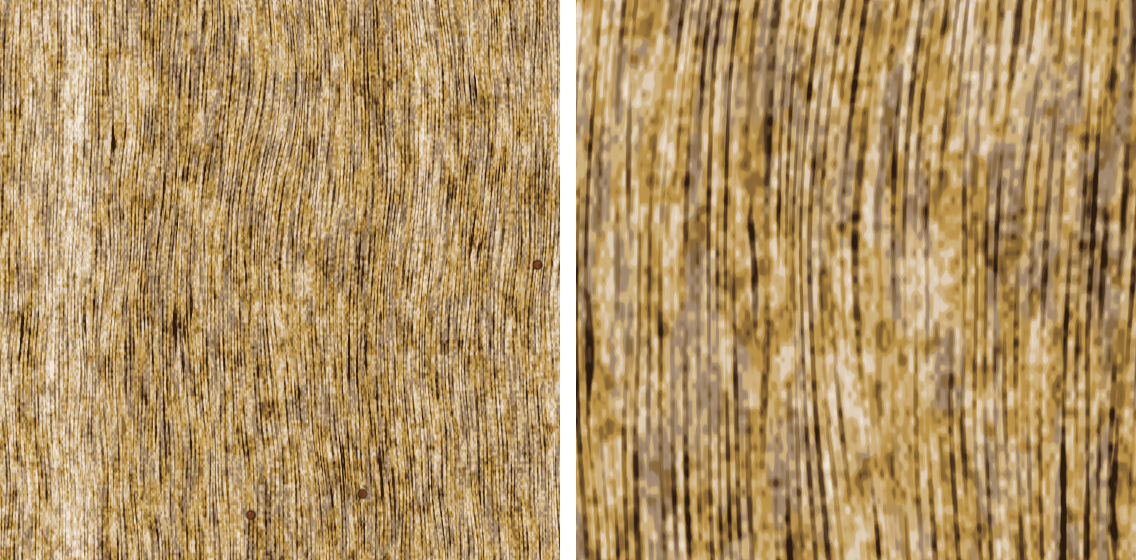
Left, the full canvas; right, a detail of the centre.
This texture is drawn by a Shadertoy shader. Its source:

```glsl
// Weathered plank: fine upright grain, pale worn bands, brown stains,
// dark split seams and a few rusty nails. Layered value noise stretched along
// a gently bent grain coordinate drives a ramp of wood tones.
#define GRAIN_LINES 150.0
#define GRAIN_DEPTH 0.42
#define FIBRE_CONTRAST 0.56
#define SPECKLE 0.36
#define BASE_TONE 0.725
#define BEND 0.028
#define LEAN 0.15
#define STAIN_DEPTH 0.20
#define CRACKS 28
#define NAIL_RADIUS 0.0075

const vec3 SOOT  = vec3(0.17, 0.11, 0.06);
const vec3 UMBER = vec3(0.34, 0.24, 0.15);
const vec3 BROWN = vec3(0.55, 0.41, 0.20);
const vec3 OCHRE = vec3(0.74, 0.58, 0.28);
const vec3 GREY  = vec3(0.64, 0.54, 0.44);
const vec3 SAND  = vec3(0.81, 0.69, 0.48);
const vec3 PALE  = vec3(0.87, 0.80, 0.71);
const vec3 CHALK = vec3(0.95, 0.91, 0.85);
const vec3 RUST  = vec3(0.46, 0.23, 0.12);

float hash(vec2 p) {
    vec3 q = fract(p.xyx * 0.1031);
    q += dot(q, q.yzx + 33.33);
    return fract((q.x + q.y) * q.z);
}

float noise(vec2 p) {
    vec2 i = floor(p), f = fract(p);
    f = f * f * (3.0 - 2.0 * f);
    return mix(mix(hash(i), hash(i + vec2(1, 0)), f.x),
               mix(hash(i + vec2(0, 1)), hash(i + vec2(1, 1)), f.x), f.y);
}

float bell(float x, float centre, float width) {
    float d = (x - centre) / width;
    return exp(-d * d);
}

// Horizontal position measured across the bent fibres
float grainCoord(vec2 p) {
    float u = p.x + BEND * (noise(p * vec2(3.5, 2.6) + 11.0) - 0.5);
    u += 0.006 * (noise(p * vec2(14.0, 9.0) + 40.0) - 0.5);
    return u - LEAN * (p.y - 0.75) * bell(p.x, 0.46, 0.13) * bell(p.y, 0.75, 0.25);
}

// Thin dark lines that fade in and out along their length
float grainLines(float u, float y) {
    float s = u * GRAIN_LINES + 1.6 * noise(vec2(u * 45.0, y * 6.0));
    float id = floor(s);
    float strength = noise(vec2(id * 7.3, y * 17.0 + hash(vec2(id, 3.0)) * 50.0));
    float width = 0.10 + 0.15 * strength;
    float d = abs(fract(s) - 0.5);
    return (1.0 - smoothstep(width - 0.12, width + 0.12, d)) * smoothstep(0.05, 0.85, strength);
}

// Tapered splits gathered around a few seams
float cracks(float u, float y) {
    vec2 seams[4] = vec2[4](vec2(0.65, 0.30), vec2(0.325, 0.48),
                            vec2(0.85, 0.68), vec2(0.50, 0.60));
    float wobble = 0.005 * (noise(vec2(u * 30.0, y * 22.0)) - 0.5);
    float dark = 0.0;
    for (int i = 0; i < CRACKS; i++) {
        float k = float(i);
        vec2 r = vec2(hash(vec2(k, 5.0)), hash(vec2(k, 17.0))) - 0.5;
        vec2 spread = (i % 4 == 3) ? vec2(1.0, 0.9) : vec2(0.09, 0.42);
        vec2 c = seams[i % 4] + r * spread;
        float halfLength = mix(0.02, 0.09, hash(vec2(k, 29.0)));
        float taper = max(0.0, 1.0 - pow(abs(y - c.y) / halfLength, 2.0));
        float w = 0.0024 * taper * (0.4 + noise(vec2(k * 9.0, y * 60.0)));
        dark = max(dark, taper * (1.0 - smoothstep(w * 0.4, w + 0.001, abs(u - c.x + wobble))));
    }
    return dark;
}

// Broad worn streaks: positive is pale, negative is dark
float wornBands(float u, float y) {
    float streak = noise(vec2(u * 40.0, y * 2.6) + 70.0);
    float pale = bell(u, 0.13, 0.075) * (0.05 + 0.18 * streak);
    pale += 0.14 * bell(u, 0.745, 0.016) * (0.4 + 0.6 * y) + 0.10 * bell(u, 0.99, 0.010);
    float dark = 0.07 * bell(u, 0.655, 0.045) + 0.05 * bell(u, 0.30, 0.06);
    return pale - dark + 0.10 * (streak - 0.5);
}

vec3 woodRamp(float t, float grey) {
    vec3 c = mix(SOOT, UMBER, smoothstep(0.00, 0.20, t));
    c = mix(c, mix(BROWN, GREY * 0.84, grey * 0.4), smoothstep(0.20, 0.38, t));
    c = mix(c, mix(OCHRE, GREY, grey), smoothstep(0.40, 0.58, t));
    c = mix(c, SAND, smoothstep(0.60, 0.74, t));
    c = mix(c, PALE, smoothstep(0.77, 0.90, t));
    return mix(c, CHALK, smoothstep(0.93, 1.12, t));
}

void mainImage(out vec4 fragColor, in vec2 fragCoord) {
    vec2 p = fragCoord / iResolution.xy;
    float u = grainCoord(p);

    // Fibres, speckle and stains
    float fibre = 0.70 * noise(vec2(u * 270.0, p.y * 26.0)) + 0.30 * noise(vec2(u * 130.0, p.y * 44.0));
    float speck = noise(vec2(u * 340.0, p.y * 190.0) + 9.0);
    float blotch = 0.5 * noise(vec2(u * 60.0, p.y * 34.0)) + 0.5 * noise(p * vec2(150.0, 100.0));
    float stain = smoothstep(0.54, 0.80, blotch + 0.16 * (noise(p * 6.0 + 5.0) - 0.5));
    float bands = wornBands(u, p.y);

    // Tone and colour
    float tone = BASE_TONE + FIBRE_CONTRAST * (fibre - 0.5) + SPECKLE * (speck - 0.5) + bands;
    tone -= GRAIN_DEPTH * grainLines(u, p.y) * (1.0 - 0.9 * max(bands, 0.0)) + STAIN_DEPTH * stain;
    tone -= 0.55 * cracks(u, p.y);
    float grey = noise(vec2(u * 110.0, p.y * 18.0) + 31.0) + 1.2 * bands - 0.4 * stain;
    vec3 col = woodRamp(tone, smoothstep(0.30, 0.60, grey));

    // Nails with a dark rim
    vec2 nails[3] = vec2[3](vec2(0.960, 0.527), vec2(0.647, 0.118), vec2(0.448, 0.080));
    for (int i = 0; i < 3; i++) {
        float d = length(p - nails[i]) / NAIL_RADIUS;
        col = mix(col, SOOT, 0.8 * (1.0 - smoothstep(0.9, 1.5, d)));
        col = mix(col, RUST * (0.8 + 0.5 * speck), 1.0 - smoothstep(0.65, 0.95, d));
    }
    fragColor = vec4(col, 1.0);
}
```
